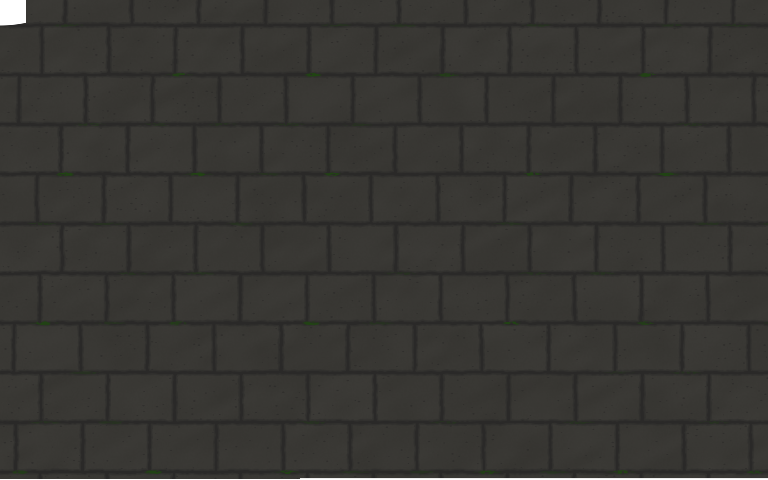
Reproduce this texture procedurally as a Shadertoy shader.

```glsl
// Dark slate block wall in staggered courses, with worn joints, pits and moss.

const float VIEW_HEIGHT = 480.0;           // design units over the canvas height
const vec2 BLOCK = vec2(66.8, 49.65);      // pitch of one block
const float FIRST_JOINT = 8.0;             // height of the lowest bed joint
const float WOBBLE = 1.3;                  // unevenness of the joints
const float JOINT_HALF = 1.3;              // half width of the dark groove
const float BEVEL_END = 3.2;               // where the worn edge meets the face
const float CORNER = 2.5;                  // rounding of block corners
const vec2 NOTCH = vec2(26.0, 454.5);      // empty upper left corner
const vec3 FACE = vec3(0.222, 0.217, 0.202);
const vec3 EDGE = vec3(0.190, 0.187, 0.178);
const vec3 GROOVE = vec3(0.165, 0.160, 0.156);
const vec3 MOSS = vec3(0.125, 0.270, 0.070);
const vec3 EMPTY = vec3(1.0);

// Horizontal shift of each course, starting with the strip under the first joint
const float SHIFT[11] = float[11](40.0, 16.0, 41.0, 14.0, 40.0, 62.0,
                                  37.0, 61.0, 19.0, 42.0, 65.0);

float hash(vec2 p) {
    vec3 q = fract(vec3(p.xyx) * 0.1031);
    q += dot(q, q.yzx + 33.33);
    return fract((q.x + q.y) * q.z);
}

float noise(vec2 p) {
    vec2 i = floor(p), f = fract(p);
    f = f * f * (3.0 - 2.0 * f);
    return mix(mix(hash(i), hash(i + vec2(1, 0)), f.x),
               mix(hash(i + vec2(0, 1)), hash(i + vec2(1, 1)), f.x), f.y);
}

float courseShift(float course) {
    return SHIFT[clamp(int(course) + 1, 0, 10)];
}

// Depth inside the block, positive away from its joints
float blockDepth(vec2 local) {
    vec2 d = abs(local - 0.5 * BLOCK) - 0.5 * BLOCK + CORNER;
    return CORNER - length(max(d, 0.0)) - min(max(d.x, d.y), 0.0);
}

// Small dark chips scattered over the faces
float pits(vec2 p, float px) {
    const float CELL = 7.0;
    vec2 id = floor(p / CELL);
    vec2 center = vec2(hash(id + 3.1), hash(id + 17.7)) * 0.6 + 0.2;
    vec2 d = (fract(p / CELL) - center) * CELL;
    float radius = mix(0.4, 1.0, hash(id + 41.3));
    float dot_ = 1.0 - smoothstep(radius - 0.5 * px, radius + 0.5 * px, length(d * vec2(0.8, 1.2)));
    return dot_ * step(0.80, hash(id + 71.9));
}

// Moss on the bed joints, at the foot of the upright joints
float mossAmount(vec2 p) {
    float bed = floor((p.y - FIRST_JOINT) / BLOCK.y + 0.5);
    float x = p.x - courseShift(bed);
    float column = floor(x / BLOCK.x + 0.5);
    vec2 d = vec2(x - column * BLOCK.x - 4.0, p.y - FIRST_JOINT - bed * BLOCK.y);

    float beat = mod(column - (bed == 8.0 ? 2.0 : 0.0), 7.0);
    bool mossyBed = bed == 8.0 || (bed >= 0.0 && bed < 9.0 && mod(bed, 3.0) == 0.0);
    float tuft = mossyBed && beat < 5.0 && mod(beat, 2.0) == 0.0 ? 1.0 : 0.0;
    tuft *= mix(0.65, 1.0, hash(vec2(column, bed)));
    float trace = 0.3 * step(0.6, hash(vec2(column + 9.0, bed + 5.0)));

    float ragged = noise(p * vec2(0.35, 0.7));
    d.y += (ragged - 0.5) * 1.6;
    float clump = 1.0 - smoothstep(0.6, 1.15, length(d / vec2(9.0, 1.9)));
    float film = 1.0 - smoothstep(0.5, 1.1, length(d / vec2(17.0, 1.6)));
    return max(tuft * clump, trace * film) * smoothstep(0.1, 0.5, ragged);
}

void mainImage(out vec4 fragColor, in vec2 fragCoord) {
    float px = VIEW_HEIGHT / iResolution.y;
    vec2 p = fragCoord * px;

    // Staggered courses with slightly uneven joints
    vec2 bend = vec2(noise(p * 0.13), noise(p * 0.13 + 50.0)) - 0.5;
    vec2 wall = p + bend * WOBBLE - vec2(0.0, FIRST_JOINT);
    float course = floor(wall.y / BLOCK.y);
    wall.x -= courseShift(course);
    vec2 id = vec2(floor(wall.x / BLOCK.x), course);
    vec2 local = wall - id * BLOCK;
    float depth = blockDepth(local) + (noise(p * 0.4) - 0.5) * 0.9;

    // Stone face: tone per block, slanted mottling, fine grain and pits
    float tone = (hash(id + 23.0) - 0.5) * 0.006;
    tone += (noise(vec2(p.x + p.y * 0.4, p.y * 2.0 - p.x) * 0.035) - 0.5) * 0.016;
    tone += (noise(p * 0.8) - 0.5) * 0.006;
    vec3 color = FACE + tone;
    color = mix(color, GROOVE, 0.6 * pits(p, px));

    // Worn edge, then groove
    float soft = 0.5 * px;
    color = mix(EDGE + tone * 0.5, color, smoothstep(JOINT_HALF + 0.6, BEVEL_END + soft, depth));
    color = mix(GROOVE, color, smoothstep(JOINT_HALF - soft, JOINT_HALF + soft, depth));
    color = mix(color, MOSS, mossAmount(p));

    // Empty corner above a gently curved sill, and the stepped lower rim
    float sill = NOTCH.y + 0.004 * p.x * p.x;
    float corner = smoothstep(-soft, soft, min(NOTCH.x - p.x, p.y - sill));
    float rim = mix(1.0, 1.8, step(300.0, p.x));
    float below = 1.0 - smoothstep(rim - soft, rim + soft, p.y);
    color = mix(color, EMPTY, max(corner, below));

    fragColor = vec4(color, 1.0);
}
```
